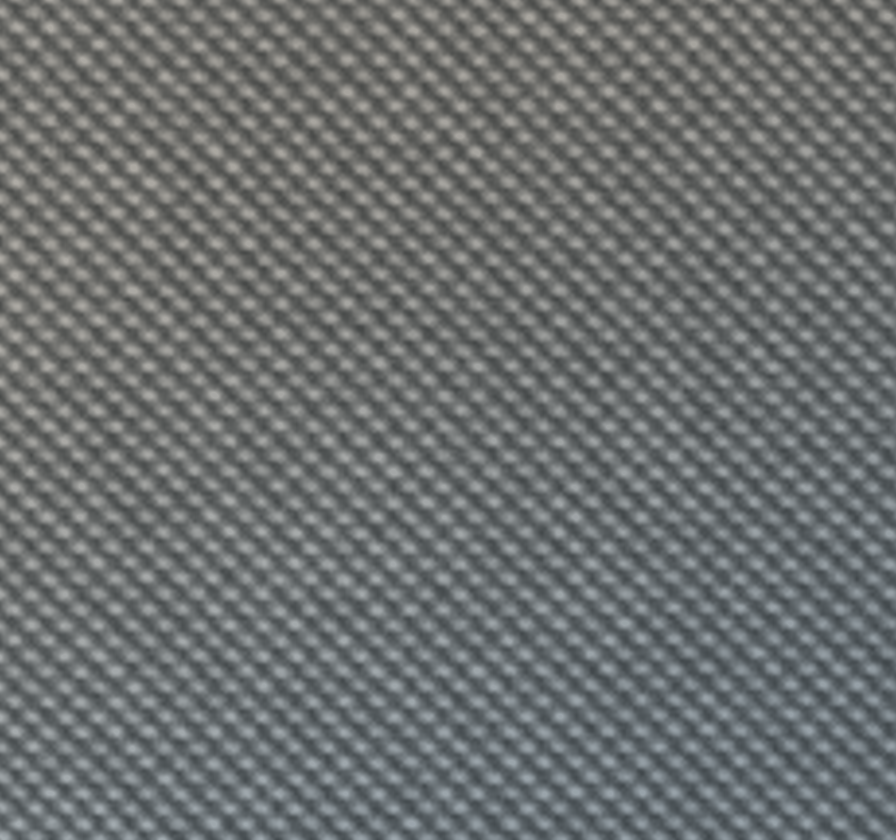
This texture is drawn by a Shadertoy shader. Its source:

```glsl
// Grey woven fabric: staggered raised knots joined along falling diagonals.
#define REPEATS vec2(27.2, 27.5)
#define KNOT_CENTRE vec2(0.460, 0.565)
#define KNOT_RADIUS vec2(0.28, 0.225)
#define JITTER 0.07
#define WARP 0.16
#define GRAIN 0.17
#define GROOVE_COLOR vec3(0.270, 0.287, 0.294)
#define KNOT_COLOR vec3(0.588, 0.602, 0.610)
#define WARM_TINT vec3(1.045, 1.005, 0.955)
#define COOL_TINT vec3(0.955, 1.000, 1.030)

float hash(vec2 p) {
    vec3 q = fract(vec3(p.xyx) * 0.1031);
    q += dot(q, q.yzx + 33.33);
    return fract((q.x + q.y) * q.z);
}

float noise(vec2 p) {
    vec2 cell = floor(p);
    vec2 f = fract(p);
    f = f * f * (3.0 - 2.0 * f);
    float low = mix(hash(cell), hash(cell + vec2(1, 0)), f.x);
    float high = mix(hash(cell + vec2(0, 1)), hash(cell + vec2(1, 1)), f.x);
    return mix(low, high, f.y);
}

float softSpot(vec2 offset, vec2 radius) {
    vec2 q = offset / radius;
    return exp(-dot(q, q));
}

// Brightness of the weave, 0 in the grooves and 1 on the knots.
float weave(vec2 p) {
    // Threads bridge each knot to the next one down and to the right.
    float ridge = 0.5 + 0.5 * cos(6.28319 * (p.x + p.y));
    float value = 0.09 + 0.29 * ridge;

    // Two interleaved grids of knots, half a repeat apart.
    for (int k = 0; k < 2; k++) {
        vec2 q = p + 0.5 + 0.5 * float(k);
        vec2 id = floor(q) + 71.0 * float(k) + 100.0;
        vec2 shift = vec2(hash(id), hash(id + 37.0)) - 0.5;
        vec2 offset = fract(q) - 0.5 - JITTER * shift;
        float strength = mix(0.60, 0.82, hash(id + 113.0));
        value += strength * softSpot(offset, KNOT_RADIUS);
        value -= 0.17 * softSpot(offset - vec2(-0.06, -0.27), vec2(0.20, 0.10));
    }
    return value;
}

void mainImage(out vec4 fragColor, in vec2 fragCoord) {
    vec2 uv = fragCoord / iResolution.xy;

    // Slightly uneven cloth
    vec2 sway = vec2(noise(uv * 5.0), noise(uv * 5.0 + 19.0)) - 0.5;
    vec2 p = (uv - KNOT_CENTRE) * REPEATS + WARP * sway;
    float value = weave(p);

    // Fibre grain
    float grain = noise(uv * vec2(230.0, 216.0)) + noise(uv * vec2(120.0, 112.0) + 50.0);
    value += GRAIN * (grain - 1.0);

    // Warm light at upper left, cool and dimmer towards lower right
    float warmth = smoothstep(-0.35, 0.75, uv.y - 0.45 * uv.x);
    vec3 color = mix(GROOVE_COLOR, KNOT_COLOR, clamp(value, 0.0, 1.15));
    color *= mix(COOL_TINT, WARM_TINT, warmth);
    color *= 1.03 - 0.07 * uv.x + 0.04 * (noise(uv * 3.0 + 7.0) - 0.5);

    fragColor = vec4(color, 1.0);
}
```
